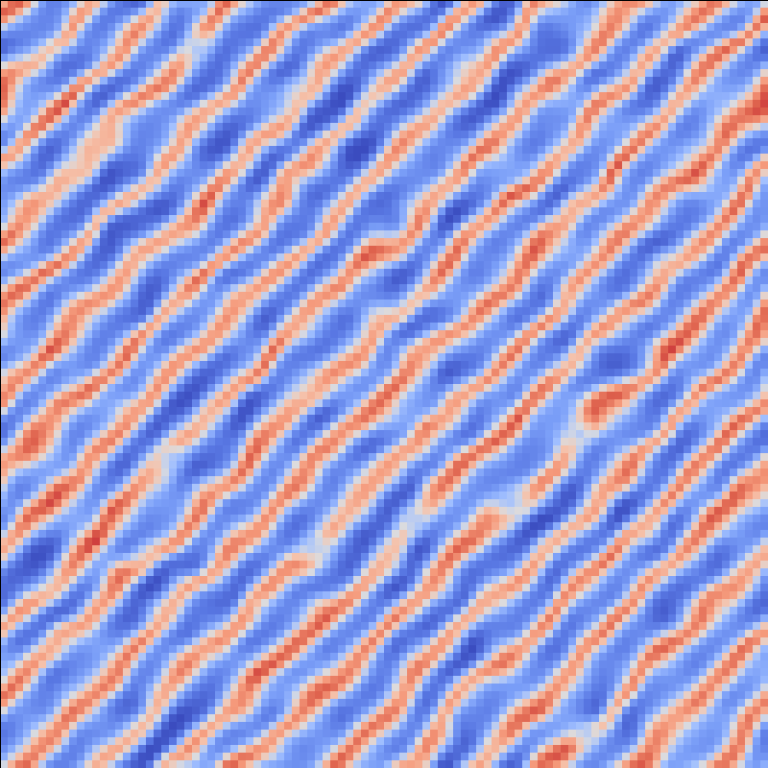
Give the GLSL for this pattern, as a three.js fragment shader.

```glsl
// Heat map of noisy diagonal stripes on a coarse grid of square cells.
// A tilted wave is bent by periodic noise, broken by a few gaps along its
// crests, and coloured with a diverging blue to red ramp.
varying vec2 vUv;

const float TAU = 6.2831853;
const float CELLS = 100.0;        // grid cells per side
const float STRIPES = 10.0;       // stripes across and down
const float STRIPE_SHIFT = 0.195; // offset of the first crest, in stripes
const int GAPS = 7;               // breaks in the crests
const float GAP_RADIUS = 0.019;
const float FRAME_WIDTH = 0.0013;

float hash(vec2 p) {
  vec3 q = fract(vec3(p.xyx) * 0.1031);
  q += dot(q, q.yzx + 33.33);
  return fract((q.x + q.y) * q.z);
}

// Smooth value noise from -1 to 1 that tiles over the unit square.
float tiledNoise(vec2 uv, float freq, float seed) {
  vec2 p = uv * freq;
  vec2 i = floor(p);
  vec2 f = smoothstep(0.0, 1.0, p - i);
  vec2 a = mod(i, freq) + seed;
  vec2 b = mod(i + 1.0, freq) + seed;
  float low = mix(hash(a), hash(vec2(b.x, a.y)), f.x);
  float high = mix(hash(vec2(a.x, b.y)), hash(b), f.x);
  return 2.0 * mix(low, high, f.y) - 1.0;
}

// Position across the stripes; crests fall on whole numbers.
float stripeCoord(vec2 uv) {
  return STRIPES * (uv.x - uv.y) - STRIPE_SHIFT;
}

// Strength of the crest breaks, each snapped to its nearest crest.
float crestGaps(vec2 uv) {
  float gap = 0.0;
  for (int i = 0; i < GAPS; i++) {
    float id = float(i);
    vec2 centre = vec2(hash(vec2(id, 3.0)), hash(vec2(id, 71.0)));
    float s = stripeCoord(centre);
    float offset = s - floor(s + 0.5);
    centre += vec2(-0.5, 0.5) * offset / STRIPES;
    vec2 d = fract(uv - centre + 0.5) - 0.5;
    gap = max(gap, exp(-dot(d, d) / (GAP_RADIUS * GAP_RADIUS)));
  }
  return gap;
}

// Field level from 0 (cold) to 1 (hot).
float fieldLevel(vec2 uv) {
  float bend = 1.1 * tiledNoise(uv, 13.0, 17.0)
             + 0.6 * tiledNoise(uv, 27.0, 59.0);
  float phase = TAU * stripeCoord(uv) + bend;
  float level = 0.41 + 0.32 * cos(phase) + 0.05 * cos(2.0 * phase);
  level += 0.13 * tiledNoise(uv, 15.0, 131.0)
         + 0.07 * tiledNoise(uv, 31.0, 211.0);
  return mix(level, 0.38, 0.9 * crestGaps(uv));
}

// Diverging ramp with evenly spaced stops.
vec3 heatColour(float level) {
  float t = 8.0 * clamp(level, 0.0, 1.0);
  vec3 c = vec3(0.23, 0.30, 0.75);
  c = mix(c, vec3(0.35, 0.47, 0.89), clamp(t, 0.0, 1.0));
  c = mix(c, vec3(0.48, 0.62, 0.97), clamp(t - 1.0, 0.0, 1.0));
  c = mix(c, vec3(0.63, 0.75, 1.00), clamp(t - 2.0, 0.0, 1.0));
  c = mix(c, vec3(0.86, 0.86, 0.87), clamp(t - 3.0, 0.0, 1.0));
  c = mix(c, vec3(0.96, 0.76, 0.67), clamp(t - 4.0, 0.0, 1.0));
  c = mix(c, vec3(0.96, 0.60, 0.48), clamp(t - 5.0, 0.0, 1.0));
  c = mix(c, vec3(0.87, 0.38, 0.30), clamp(t - 6.0, 0.0, 1.0));
  return mix(c, vec3(0.71, 0.02, 0.15), clamp(t - 7.0, 0.0, 1.0));
}

vec3 cellColour(vec2 cell) {
  return heatColour(fieldLevel((clamp(cell, 0.0, CELLS - 1.0) + 0.5) / CELLS));
}

// Flat cells, blended over one pixel where they meet.
vec3 cellGrid(vec2 uv, vec2 pixel) {
  vec2 p = uv * CELLS;
  vec2 edge = floor(p + 0.5);
  vec2 w = clamp((p - edge) / (pixel * CELLS) + 0.5, 0.0, 1.0);
  vec3 below = mix(cellColour(edge - 1.0), cellColour(edge - vec2(0.0, 1.0)), w.x);
  vec3 above = mix(cellColour(edge - vec2(1.0, 0.0)), cellColour(edge), w.x);
  return mix(below, above, w.y);
}

// Coverage of the thin line along the left and top sides.
float frameLine(vec2 uv, vec2 pixel) {
  vec2 d = FRAME_WIDTH - vec2(uv.x, 1.0 - uv.y);
  vec2 cover = clamp(d / pixel + 0.5, 0.0, 1.0);
  return max(cover.x, cover.y);
}

void main() {
  vec2 pixel = max(fwidth(vUv), vec2(0.00001));
  vec3 colour = cellGrid(vUv, pixel);
  colour = mix(colour, vec3(0.0), frameLine(vUv, pixel));
  gl_FragColor = vec4(colour, 1.0);
}
```
